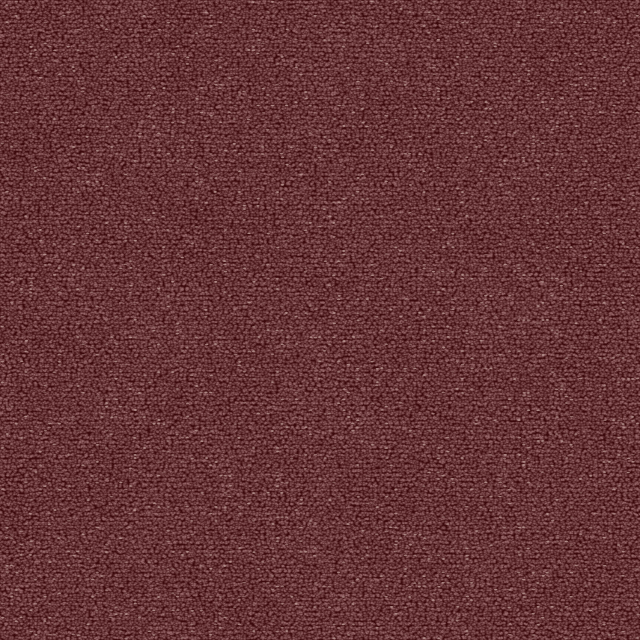
Give the GLSL for this texture, as a WebGL 1 fragment shader.

```glsl
precision highp float;

uniform vec2 u_resolution;

const vec3 SHADOW_RED = vec3(0.26, 0.06, 0.07);
const vec3 LIGHT_ROSE = vec3(0.55, 0.36, 0.37);
const vec3 GLINT_PINK = vec3(0.74, 0.61, 0.59);

vec2 hash2(vec2 cell) {
  vec3 q = fract(cell.xyx * vec3(0.1031, 0.1030, 0.0973));
  q += dot(q, q.yzx + 33.33);
  return fract((q.xx + q.yz) * q.zy);
}

// Distance to the nearest scattered point
float cellular(vec2 p) {
  vec2 cell = floor(p);
  vec2 local = fract(p);
  float nearest = 2.0;
  for (int j = -1; j <= 1; j++) {
    for (int i = -1; i <= 1; i++) {
      vec2 offset = vec2(float(i), float(j));
      vec2 toPoint = offset + hash2(cell + offset) - local;
      nearest = min(nearest, dot(toPoint, toPoint));
    }
  }
  return sqrt(nearest);
}

// Layered sines, each octave rotated; roughly -1 to 1
float waves(vec2 p) {
  float sum = 0.0;
  float amplitude = 0.5;
  for (int i = 0; i < 4; i++) {
    sum += amplitude * sin(p.x + 1.7 * sin(p.y)) * cos(p.y + 1.3 * sin(p.x));
    p = mat2(1.2, 1.4, -1.4, 1.2) * p + 2.7;
    amplitude *= 0.62;
  }
  return sum;
}

// Rounded stitches laid in staggered rows
float stitches(vec2 uv, vec2 count, float wobble) {
  vec2 bend = vec2(waves(uv * 95.0), waves(uv.yx * 80.0 + 9.0));
  vec2 p = uv * count + bend * wobble;
  float row = floor(p.y);
  p.x += 0.5 * mod(row, 2.0) + 0.4 * hash2(vec2(row, 7.0)).x;
  vec2 variation = hash2(floor(p));
  vec2 local = fract(p) - 0.5;
  local.x += 0.16 * (variation.y - 0.5);
  float hump = 1.0 - smoothstep(0.12, 0.54, length(local * vec2(0.85, 1.1)));
  return hump * (0.6 + 0.8 * variation.x);
}

// Sparse, short, bright flecks
float glints(vec2 uv, vec2 count, float rarity) {
  vec2 p = uv * count;
  vec2 chance = hash2(floor(p) + 51.0);
  vec2 local = fract(p) - 0.5 - 0.2 * (hash2(floor(p) + 19.0) - 0.5);
  float fleck = 1.0 - smoothstep(0.12, 0.42, length(local * vec2(0.85, 1.15)));
  return fleck * smoothstep(rarity, 1.0, chance.x);
}

void main() {
  vec2 uv = gl_FragCoord.xy / min(u_resolution.x, u_resolution.y);

  // Woven relief, fibre grain and uneven dye
  float weave = stitches(uv, vec2(108.0, 134.0), 0.5);
  float grain = 0.45 - cellular(uv * vec2(215.0, 275.0));
  float dye = waves(uv * 11.0) + 0.6 * waves(uv * vec2(24.0, 60.0));
  float tone = 0.28 + 0.44 * weave + 1.05 * grain + 0.05 * dye;

  vec3 color = mix(SHADOW_RED, LIGHT_ROSE, clamp(tone, -0.08, 1.1));
  float shine = glints(uv, vec2(135.0, 185.0), 0.88);
  color = mix(color, GLINT_PINK, 0.8 * shine);

  gl_FragColor = vec4(color, 1.0);
}
```
